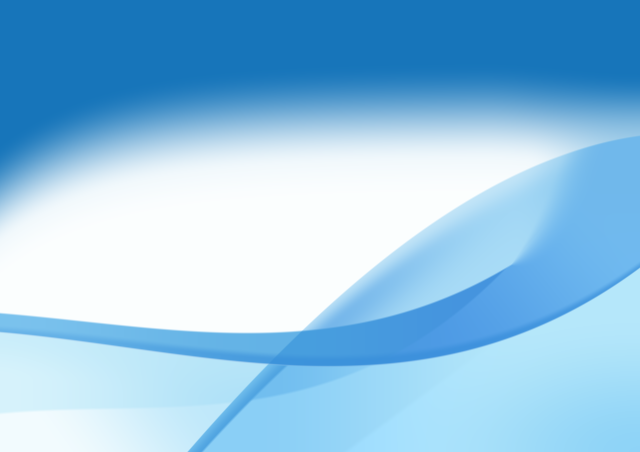
Reproduce this background procedurally as a WebGL 2 fragment shader.

```glsl
#version 300 es
precision highp float;
uniform vec2 u_resolution;
out vec4 outColor;

// Cubic through four heights spaced evenly from x0 to x1
float curve(float x, float x0, float x1, vec4 h) {
  float s = 3.0 * (x - x0) / (x1 - x0);
  float a = s - 1.0, b = s - 2.0, c = s - 3.0;
  return dot(h, vec4(-a * b * c / 6.0, s * b * c / 2.0, -s * a * c / 2.0, s * a * b / 6.0));
}

// Soft coverage of the area under a height
float below(float y, float height, float softness) {
  return smoothstep(softness, -softness, y - height);
}

void main() {
  vec2 p = gl_FragCoord.xy / u_resolution;
  float x = p.x, y = p.y;

  // Edges of the ribbon, leaf and veil
  float curl = max(x - 0.8, 0.0);
  float ribbonTop = curve(x, 0.0, 0.807, vec4(0.307, 0.270, 0.279, 0.421)) + 12.0 * curl * curl;
  float ribbonBottom = curve(x, 0.0, 1.0, vec4(0.265, 0.206, 0.206, 0.408));
  float leafTop = curve(x, 0.293, 1.0, vec4(0.0, 0.342, 0.583, 0.699));
  float leafFold = curve(x, 0.316, 0.785, vec4(0.0, 0.222, 0.400, 0.540));
  float veilEdge = curve(x, 0.0, 0.781, vec4(0.085, 0.099, 0.158, 0.393));

  float leaf = below(y, leafTop, 0.003);
  float underRibbon = below(y, ribbonBottom, 0.003);
  float underVeil = below(y, veilEdge, 0.004);

  // White page under a blurred blue sky
  float skyLine = 0.765 - 0.185 * exp(-x * 6.0) - 0.025 * smoothstep(0.75, 1.0, x);
  float depth = skyLine - y;
  vec3 color = mix(vec3(0.91, 0.955, 0.98), vec3(0.985, 0.995, 0.997), smoothstep(0.03, 0.2, depth));
  float sky = smoothstep(0.12, -0.1, depth);
  color = mix(color, vec3(0.09, 0.46, 0.73), sky);
  color = mix(color, vec3(0.50, 0.75, 0.90), 0.6 * smoothstep(0.82, 1.0, x) * (1.0 - sky));

  // Pale veil at the lower left
  vec3 veil = mix(vec3(0.84, 0.95, 0.985), vec3(0.68, 0.88, 0.97), smoothstep(0.0, 0.42, x));
  veil = mix(veil, vec3(0.74, 0.91, 0.975), 0.5 * smoothstep(0.1, 0.0, ribbonBottom - y));
  vec3 floorTint = mix(vec3(0.95, 0.985, 0.995), vec3(0.75, 0.91, 0.98), smoothstep(0.05, 0.36, x + 0.5 * y - 0.03));
  color = mix(color, mix(veil, floorTint, underVeil), underRibbon);

  // Upper leaf with a shadow along its fold
  float fold = y - leafFold;
  vec3 glass = mix(vec3(0.66, 0.86, 0.965), vec3(0.77, 0.90, 0.97), smoothstep(-0.02, 0.07, fold));
  float shade = exp(-pow(fold / (fold > 0.0 ? 0.035 : 0.08), 2.0));
  glass = mix(glass, vec3(0.38, 0.66, 0.90), shade * mix(0.75, 0.1, smoothstep(0.48, 0.8, x)));
  glass = mix(glass, vec3(0.47, 0.74, 0.91), smoothstep(0.8, 0.99, x));
  color = mix(color, glass, leaf * (1.0 - underRibbon));

  // Lower leaf: cyan field, diagonal sheen and the narrow blade
  vec3 field = mix(vec3(0.54, 0.81, 0.965), vec3(0.71, 0.905, 0.98), smoothstep(0.38, 0.85, x));
  float sheen = below(y, (x - 0.54) * 1.04, 0.008);
  field += 0.025 * sheen * (1.0 - smoothstep(0.55, 0.85, x));
  field = mix(field, vec3(0.52, 0.81, 0.965), 0.8 * smoothstep(0.4, 0.0, length((p - vec2(1.0, 0.0)) * vec2(1.0, 1.3))));
  field = mix(field, vec3(0.38, 0.70, 0.92), 0.6 * (1.0 - underVeil) * smoothstep(0.7, 0.42, x));
  vec3 blade = mix(vec3(0.31, 0.64, 0.88), vec3(0.45, 0.75, 0.93), smoothstep(0.0, 0.05, fold));
  field = mix(blade, field, below(y, leafFold, 0.005));
  color = mix(color, field, leaf * underRibbon);

  // Ribbon, darker where it crosses the leaf and lit at the right
  vec3 silk = mix(vec3(0.48, 0.76, 0.93), vec3(0.39, 0.70, 0.90), smoothstep(0.0, 0.4, x));
  silk = mix(silk, mix(vec3(0.28, 0.62, 0.87), vec3(0.27, 0.58, 0.87), smoothstep(0.45, 0.75, x)), leaf);
  vec3 lit = mix(vec3(0.31, 0.61, 0.90), vec3(0.44, 0.73, 0.94), smoothstep(0.7, 1.15, x + 0.55 * (y - 0.2)));
  silk = mix(silk, lit, underVeil * smoothstep(0.52, 0.75, x));
  silk = mix(silk, lit, smoothstep(0.79, 0.86, x));
  silk = mix(silk, vec3(0.44, 0.72, 0.92), smoothstep(0.82, 0.94, x) * smoothstep(0.35, 0.65, y));
  float rim = below(y, ribbonBottom + 0.008 + 0.012 * sin(3.14159 * x), 0.009);
  silk = mix(silk, vec3(0.21, 0.55, 0.85), rim * mix(0.3, 0.65, smoothstep(0.1, 0.5, x)));
  float ribbon = below(y, ribbonTop, 0.003 + 1.3 * curl) * (1.0 - underRibbon);
  ribbon *= mix(1.0, leaf, step(0.6, x));
  color = mix(color, silk, ribbon);

  outColor = vec4(color, 1.0);
}
```
